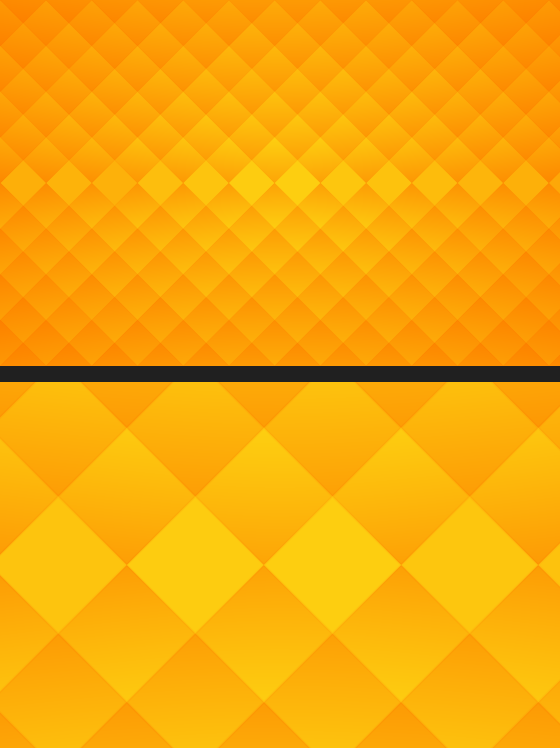
Top: the whole. Bottom: its middle third, enlarged.
Reproduce this background procedurally as a Shadertoy shader.

```glsl
// Amber diamond lattice, shaded outward from a flat middle row, with a warm radial glow.

float hash(vec2 p) {
    vec3 q = fract(vec3(p.xyx) * 0.1031);
    q += dot(q, q.yzx + 33.33);
    return fract((q.x + q.y) * q.z);
}

// 0 at the canvas centre, 1 at the corners
float glowRadius(vec2 p, float aspect) {
    return length(p * vec2(2.0, 2.0 * aspect)) / 1.4142;
}

vec3 diamonds(vec2 p, float aspect) {
    // Diagonal axes turn the diamonds into unit squares, 12.25 across
    vec2 grid = p * 12.25 - vec2(0.383, 0.0);
    vec2 diagonal = vec2(grid.x + grid.y, grid.x - grid.y);
    vec2 cell = floor(diagonal + 0.5);
    vec2 local = diagonal - cell;
    float row = cell.x - cell.y;

    // Each diamond runs from dark at its inner tip to bright at its outer tip
    float radius = glowRadius(p, aspect);
    float ramp = 0.5 + 0.5 * sign(row) * (local.x - local.y);
    float green = mix(mix(0.64, 0.49, radius), mix(0.85, 0.60, radius), ramp);

    // Middle row: flat tones, with one duller diamond left of centre
    if (abs(row) < 0.5) {
        vec2 centre = vec2(cell.x + 0.383, 0.0) / 12.25;
        green = 0.81 - 0.2 * glowRadius(centre, aspect);
        green -= abs(cell.x + 4.0) < 0.5 ? 0.03 : 0.0;
    }
    green += 0.012 * (hash(cell + 40.0) - 0.5);

    // Faint seams
    float edge = 0.5 - max(abs(local.x), abs(local.y));
    green -= 0.035 * (1.0 - smoothstep(0.006, 0.018, edge));

    return vec3(0.993, green, max(0.0, 0.23 * (green - 0.53)));
}

void mainImage(out vec4 fragColor, in vec2 fragCoord) {
    float aspect = iResolution.x / iResolution.y;
    vec3 color = vec3(0.0);

    // 3 x 3 samples smooth the edges
    for (int i = 0; i < 9; i++) {
        vec2 offset = (vec2(i % 3, i / 3) - 1.0) / 3.0;
        vec2 p = (fragCoord + offset - 0.5 * iResolution.xy) / iResolution.x;
        color += diamonds(p, aspect) / 9.0;
    }
    fragColor = vec4(color, 1.0);
}
```
